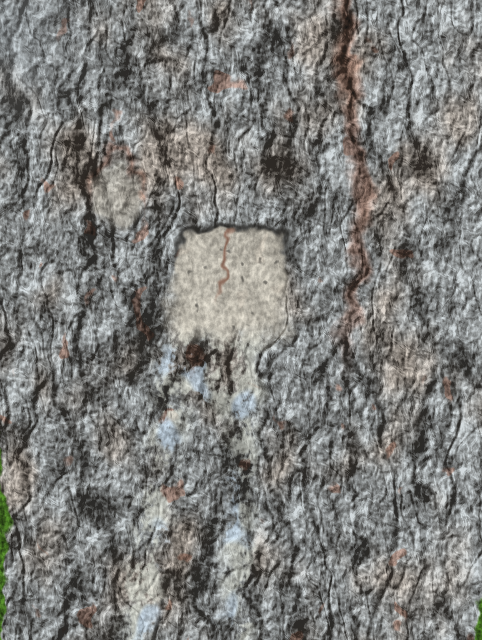
Give the GLSL for this texture, as a Shadertoy shader.

```glsl
// Weathered pine bark with a bare wound and pale resin running down from it.
// Warped gradient noise gives long fissures and terraced flakes, lit from the
// upper left; masks then lay the wound, knot, resin and rust over the bark.

const vec3 SHADOW = vec3(0.17, 0.165, 0.155);
const vec3 HIGHLIGHT = vec3(0.83, 0.86, 0.87);
const vec3 BARE_WOOD = vec3(0.75, 0.73, 0.68);
const vec3 RESIN = vec3(0.78, 0.79, 0.75);
const vec3 RESIN_BLUE = vec3(0.73, 0.80, 0.86);
const vec3 RUST = vec3(0.50, 0.33, 0.26);
const vec3 GRASS = vec3(0.25, 0.40, 0.13);
const vec2 LIGHT_STEP = vec2(-0.0026, 0.0036);

float hash(vec2 cell) {
    vec3 q = fract(cell.xyx * 0.1031);
    q += dot(q, q.yzx + 33.33);
    return fract((q.x + q.y) * q.z);
}

float cornerSlope(vec2 cell, vec2 offset) {
    float angle = 6.2832 * hash(cell);
    return dot(vec2(cos(angle), sin(angle)), offset);
}

// Gradient noise, roughly -1 to 1
float noise(vec2 p) {
    vec2 i = floor(p), f = fract(p), e = vec2(1.0, 0.0);
    vec2 u = f * f * f * (f * (f * 6.0 - 15.0) + 10.0);
    float low = mix(cornerSlope(i, f), cornerSlope(i + e, f - e), u.x);
    float high = mix(cornerSlope(i + e.yx, f - e.yx), cornerSlope(i + 1.0, f - 1.0), u.x);
    return 1.6 * mix(low, high, u.y);
}

float fbm(vec2 p, int octaves) {
    float sum = 0.0, amplitude = 0.5;
    for (int i = 0; i < octaves; i++) {
        sum += amplitude * noise(p);
        p = p * 2.03 + 17.3;
        amplitude *= 0.5;
    }
    return sum;
}

vec2 warp(vec2 p, float scale, float amount) {
    return p + amount * vec2(fbm(p * scale, 3), fbm(p * scale + 41.7, 3));
}

// 1 inside, 0 outside, with a soft edge
float inside(float dist, float softness) {
    return 1.0 - smoothstep(-softness, softness, dist);
}

float boxDistance(vec2 p, vec2 halfSize, float radius) {
    vec2 d = abs(p) - halfSize + radius;
    return length(max(d, 0.0)) + min(max(d.x, d.y), 0.0) - radius;
}

// Winding vertical band around x = center
float seam(vec2 p, float center, float width, float phase) {
    float bend = 0.010 * sin(p.y * 11.0 + phase) + 0.010 * noise(vec2(p.y * 19.0, phase));
    return inside(abs(p.x - center - bend) - width, width * 0.8);
}

float fissures(vec2 p) {
    vec2 w = warp(p, 9.0, 0.045);
    float width = 0.16 + 0.12 * noise(p * vec2(8.0, 5.0) + 7.0);
    float deep = 1.0 - smoothstep(0.0, width, abs(noise(w * vec2(12.0, 2.6))));
    float small = 1.0 - smoothstep(0.0, 0.16, abs(noise(w * vec2(27.0, 9.0) + 23.0)));
    return max(deep, 0.5 * small);
}

// Stepped layers of flakes, cut by the fissures
float barkHeight(vec2 p) {
    float level = 5.5 * fbm(warp(p, 24.0, 0.012) * vec2(29.0, 17.0), 4);
    float terrace = floor(level) + smoothstep(0.25, 0.75, fract(level));
    return terrace - 1.1 * fissures(p) + 0.8 * fbm(p * vec2(95.0, 75.0), 2);
}

void mainImage(out vec4 fragColor, in vec2 fragCoord) {
    vec2 p = fragCoord / iResolution.y;
    float aspect = iResolution.x / iResolution.y;
    vec2 w = warp(p, 22.0, 0.025);
    float grain = fbm(p * vec2(125.0, 100.0), 3);
    float blotch = fbm(w * vec2(24.0, 17.0) + 5.0, 4);

    // Bark tone: relief, fissures and grain
    float relief = clamp(barkHeight(p) - barkHeight(p + LIGHT_STEP), -1.2, 1.2);
    float crack = fissures(p);
    float redSeam = seam(w, 0.552, 0.005, 0.5);
    float sideSeams = seam(w, 0.138, 0.005, 2.0) * smoothstep(0.50, 0.66, p.y)
                    + seam(w, 0.255, 0.004, 4.0) * smoothstep(0.56, 0.66, p.y);
    float tone = 0.53 + 0.24 * relief + 0.45 * blotch + 0.50 * grain - 0.36 * crack;
    tone += 0.07 * smoothstep(0.57, 0.70, p.x) - 0.34 * max(redSeam, sideSeams);
    vec3 color = mix(SHADOW, HIGHLIGHT, clamp(tone, 0.0, 1.0));

    // Warm tint, rust flakes and the red seam
    float warmth = smoothstep(-0.1, 0.5, fbm(p * vec2(9.0, 6.0) + 31.0, 3));
    color *= mix(vec3(1.0), vec3(1.06, 0.98, 0.92), warmth);
    float rust = smoothstep(0.62, 0.74, noise(w * vec2(25.0, 19.0) + 11.0));
    float redHalo = seam(w, 0.552, 0.013, 0.5) * smoothstep(0.38, 0.55, p.y);
    color = mix(color, RUST * (0.55 + 0.9 * tone), 0.5 * max(rust, redHalo));

    // Knot with a rusty collar
    float knot = length((w - vec2(0.182, 0.695)) / vec2(0.034, 0.055)) - 1.0;
    float collar = inside(abs(knot - 0.22) - 0.12, 0.2) * smoothstep(0.65, 0.75, p.y);
    color = mix(color, RUST * (0.4 + tone), 0.6 * collar);
    color = mix(color, BARE_WOOD * (0.65 + 0.45 * tone), 0.65 * inside(knot, 0.2));

    // Resin: a broad apron that parts into two streaks
    float fall = clamp((0.47 - p.y) / 0.45, 0.0, 1.0);
    float leftRun = abs(w.x - mix(0.280, 0.215, fall)) - 0.026;
    float rightRun = abs(w.x - mix(0.385, 0.370, fall)) - 0.021;
    float apron = boxDistance(w - vec2(0.325, 0.42), vec2(0.075, 0.065), 0.03);
    float flow = inside(min(min(leftRun, rightRun), apron), 0.018);
    flow *= 1.0 - smoothstep(0.47, 0.51, p.y);
    float web = 1.0 - abs(noise(w * vec2(58.0, 46.0)));
    float crust = flow * smoothstep(-0.15, 0.30, blotch + 0.5 * web - 0.28 + 0.4 * grain);
    float blueShare = smoothstep(0.1, 0.5, noise(p * vec2(21.0, 15.0) + 3.0));
    vec3 resinColor = mix(RESIN, RESIN_BLUE, blueShare);
    color = mix(color, resinColor * (0.68 + 0.42 * tone), 0.8 * crust);

    // Bare wound under a dark broken lip, split by a rusty crack
    vec2 q = w - vec2(0.360, 0.555);
    q.x -= 0.13 * q.y * (1.0 - smoothstep(-0.03, 0.05, q.x));
    float wound = boxDistance(q, vec2(0.088, 0.083), 0.025);
    float bare = inside(wound, mix(0.022, 0.004, smoothstep(0.48, 0.60, p.y)));
    float pits = smoothstep(0.30, 0.55, fbm(p * vec2(70.0, 60.0) + 9.0, 2));
    vec3 wood = BARE_WOOD * (1.0 + 0.30 * grain + 0.20 * blotch + 0.04 * relief);
    wood = mix(wood, SHADOW, 0.55 * pits);
    float split = inside(abs(w.x - 0.348 - 0.25 * (p.y - 0.58)) - 0.003, 0.003);
    wood = mix(wood, RUST, 0.75 * split * smoothstep(0.52, 0.56, p.y));
    color = mix(color, wood, 0.92 * bare);
    float lip = inside(abs(wound - 0.004) - 0.006, 0.006);
    color = mix(color, SHADOW, 0.8 * lip * smoothstep(0.57, 0.63, p.y));

    // Pale haze at the upper left, grass beside the lower trunk
    float haze = inside(length(p - vec2(0.0, 0.95)) - 0.08, 0.14);
    color = mix(color, vec3(0.64, 0.68, 0.71), 0.35 * haze);
    float leftGap = inside(w.x - 0.012 * smoothstep(0.33, 0.22, p.y) + 0.004, 0.003);
    float rightGap = inside(aspect - w.x - 0.010 * smoothstep(0.09, 0.03, p.y) + 0.004, 0.003);
    float gap = leftGap * inside(p.y - 0.32, 0.01) + rightGap * inside(p.y - 0.07, 0.01);
    color = mix(color, GRASS * (1.0 + grain), clamp(gap, 0.0, 1.0));

    fragColor = vec4(clamp(color, 0.0, 1.0), 1.0);
}
```
